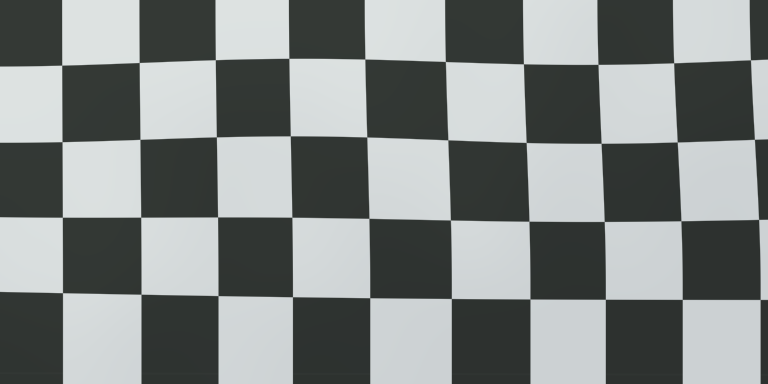
This pattern is drawn by a Shadertoy shader. Its source:

```glsl
// A checkered cloth of dark and pale cells, gently rippled.
// A smooth warp bends a regular grid; a signed triangle wave per axis gives the
// checks with soft edges, and gradient noise varies the light across the folds.

const float PI = 3.14159265;

vec2 hashGradient(vec2 cell) {
    float h = fract(sin(dot(cell, vec2(127.1, 311.7))) * 43758.5);
    return vec2(cos(2.0 * PI * h), sin(2.0 * PI * h));
}

float gradientNoise(vec2 p) {
    vec2 i = floor(p), f = p - i;
    vec2 w = f * f * f * (f * (f * 6.0 - 15.0) + 10.0);
    float a = dot(hashGradient(i), f);
    float b = dot(hashGradient(i + vec2(1, 0)), f - vec2(1, 0));
    float c = dot(hashGradient(i + vec2(0, 1)), f - vec2(0, 1));
    float d = dot(hashGradient(i + vec2(1, 1)), f - vec2(1, 1));
    return mix(mix(a, b, w.x), mix(c, d, w.x), w.y);
}

// Displacement of the cloth; s runs 0..1 across, t runs 0..1 downwards
vec2 clothWarp(float s, float t) {
    float arch = sin(PI * s);
    float stretch = 0.0286 * s * smoothstep(0.0, 0.75, t);
    float sway = 0.0091 * cos(4.0 * PI * (s - 0.68)) * arch * arch;
    float tilt = (s - 0.5) * mix(-0.013, 0.031, t);
    float ripple = 0.0091 * cos(8.2 * s) * (1.0 - smoothstep(0.35, 0.75, t));
    float sag = 0.0065 * arch * smoothstep(0.35, 0.65, t);
    return vec2(stretch + sway, tilt + ripple + sag);
}

// Positive in even cells, negative in odd ones, zero on every grid line
vec2 signedEdge(vec2 g) {
    return 0.5 - abs(mod(g + 0.5, 2.0) - 1.0);
}

void mainImage(out vec4 fragColor, in vec2 fragCoord) {
    // Height is one unit, with y pointing down from the top
    vec2 p = vec2(fragCoord.x, iResolution.y - fragCoord.y) / iResolution.y;
    float s = p.x * iResolution.y / iResolution.x;

    // Bent grid; the last row runs on past the lower border
    vec2 grid = (p - clothWarp(s, p.y) - 0.1615) / vec2(0.199, 0.203);
    grid.y = min(grid.y, 3.5);

    // Checks, smoothed over about one pixel
    float pixel = 5.0 / iResolution.y;
    vec2 side = clamp(signedEdge(grid) / (0.6 * pixel), -1.0, 1.0);
    float pale = 0.5 - 0.5 * side.x * side.y;

    // Light falls off towards the lower right, with soft folds
    float folds = gradientNoise(p * vec2(3.1, 2.3) + 4.7);
    float shade = smoothstep(0.15, 0.95, 0.5 * s + 0.6 * p.y + 0.22 * folds);
    vec3 dark = mix(vec3(0.203, 0.223, 0.208), vec3(0.175, 0.193, 0.184), shade);
    vec3 light = mix(vec3(0.865, 0.885, 0.883), vec3(0.800, 0.820, 0.828), shade);

    // Faint hem near the lower border
    float hem = 1.0 - smoothstep(0.001, 0.004, abs(p.y - 0.972 - 0.004 * s));
    fragColor = vec4(mix(dark + 0.012 * hem, light, pale), 1.0);
}
```
